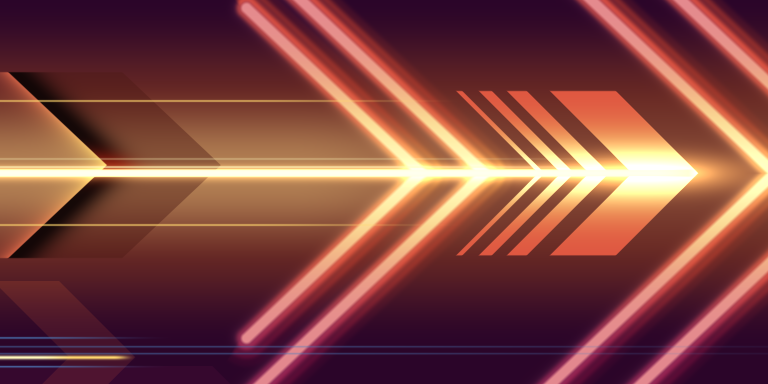
Write a Shadertoy shader that draws this background.

```glsl
// Glowing neon chevrons and a striped arrow race right along a bright beam,
// over a dusk gradient of purple, brown and tan. Chevrons are mirrored line
// segments; arrows are bands of a folded coordinate; streaks are soft lines.

const float AXIS = 0.549;   // height of the main beam
const float LEAN = 1.06;    // horizontal run of a chevron arm per unit of rise
const float PERP = 0.686;   // turns horizontal offset into distance from an arm

const vec3 PURPLE = vec3(0.17, 0.02, 0.16);
const vec3 BROWN  = vec3(0.41, 0.16, 0.14);
const vec3 TAN    = vec3(0.69, 0.49, 0.32);
const vec3 RED    = vec3(0.87, 0.33, 0.25);
const vec3 PINK   = vec3(0.89, 0.53, 0.56);
const vec3 GOLD   = vec3(1.00, 0.84, 0.43);
const vec3 CREAM  = vec3(1.00, 0.98, 0.74);
const vec3 BLUE   = vec3(0.30, 0.50, 0.75);

float gauss(float x, float width) {
    x /= width;
    return exp(-x * x);
}

// Antialiased coverage of a < x < b
float band(float x, float a, float b, float aa) {
    return smoothstep(a - aa, a + aa, x) * (1.0 - smoothstep(b - aa, b + aa, x));
}

float segmentDistance(vec2 p, vec2 a, vec2 b) {
    vec2 ab = b - a;
    float t = clamp(dot(p - a, ab) / dot(ab, ab), 0.0, 1.0);
    return length(p - a - t * ab);
}

// Thin horizontal line that fades out over the given length before its end
float streak(vec2 p, float y, float end, float fade, float width) {
    return gauss(p.y - y, width) * (1.0 - smoothstep(end - fade, end, p.x));
}

vec3 backdrop(vec2 p) {
    float d = abs(p.y - AXIS);
    vec3 col = mix(PURPLE, BROWN, 1.0 - smoothstep(0.17, 0.45, d));
    float warmth = mix(1.0, 0.35, smoothstep(0.75, 1.4, p.x));
    return mix(col, TAN, warmth * (1.0 - smoothstep(0.02, 0.24, d)));
}

// Neon chevron: banded halo on the outside, narrow glow inside, hot core
vec3 neon(vec3 col, vec2 p, float tip, float reach, float aa) {
    float rise = abs(p.y - AXIS);
    float d = segmentDistance(vec2(p.x, rise), vec2(tip, 0.0), vec2(tip - LEAN * reach, reach));
    float side = (p.x + LEAN * rise - tip) * PERP;
    float heat = gauss(rise, 0.15);

    vec3 haloColor = mix(vec3(0.74, 0.23, 0.17), vec3(0.46, 0.05, 0.23), smoothstep(0.2, 0.5, AXIS - p.y));
    haloColor = mix(haloColor, vec3(0.95, 0.70, 0.30), 0.75 * gauss(rise, 0.10));
    float reachOut = mix(0.038, 0.085, smoothstep(-0.01, 0.01, side));
    float ridges = 0.82 + 0.18 * cos(d * 260.0);
    float halo = (1.0 - smoothstep(0.25 * reachOut, reachOut, d)) * ridges;
    col = mix(col, haloColor, 0.88 * halo);

    vec3 coreColor = mix(PINK, GOLD, gauss(rise, 0.24));
    coreColor = mix(coreColor, CREAM, heat);
    col += coreColor * 0.35 * gauss(d, 0.026);
    float core = 1.0 - smoothstep(0.008, 0.016 + aa, d);
    return mix(col, coreColor, core);
}

// Dark translucent arrow with a lit inner edge casting a black shadow
vec3 shadowArrow(vec3 col, vec2 p, float aa) {
    float rise = abs(p.y - 0.570);
    float u = p.x + LEAN * rise;
    float inside = 1.0 - smoothstep(0.242 - aa, 0.242 + aa, rise);
    float side = (u - 0.278) * PERP;
    float body = inside * band(u, 0.278, 0.575, aa);
    col = mix(col, vec3(0.30, 0.10, 0.08), 0.42 * body);

    vec3 shade = mix(vec3(0.06, 0.02, 0.02), vec3(0.52, 0.10, 0.05), gauss(rise, 0.04));
    col = mix(col, shade, 0.95 * body * gauss(max(side - 0.012, 0.0), 0.045));
    vec3 edge = mix(vec3(0.85, 0.38, 0.27), GOLD, gauss(rise, 0.13));
    float lit = inside * (1.0 - smoothstep(-aa, aa, side)) * exp(min(side, 0.0) / 0.025);
    return mix(col, edge, 0.9 * lit);
}

// Solid arrowhead led by three slashes that widen toward it
vec3 stripedArrow(vec3 col, vec2 p, float aa) {
    float rise = abs(p.y - AXIS);
    float u = p.x + rise;
    float mask = band(u, 1.646, 1.818, aa);
    for (int i = 0; i < 3; i++) {
        float k = float(i);
        float start = 1.402 + 0.052 * k + 0.007 * k * k;
        mask = max(mask, band(u, start, start + 0.016 + 0.018 * k, aa));
    }
    mask *= 1.0 - smoothstep(0.214 - aa, 0.214 + aa, rise);
    vec3 fill = mix(RED, GOLD, gauss(rise, 0.11));
    return mix(col, mix(fill, CREAM, gauss(rise, 0.06)), mask);
}

void mainImage(out vec4 fragColor, in vec2 fragCoord) {
    vec2 p = fragCoord / iResolution.y;
    float aa = 1.0 / iResolution.y;
    float thin = max(0.0025, 0.7 * aa);
    vec3 col = backdrop(p);

    // Faint arrows in the lower left corner
    float low = p.x + abs(p.y - 0.07);
    col += vec3(0.10, 0.05, 0.01) * band(low, 0.18, 0.352, aa) * step(p.y, 0.267);
    col += vec3(0.04, 0.01, 0.02) * band(p.x + p.y, -1.0, 0.60, aa) * step(p.y, 0.047);

    col = shadowArrow(col, p, aa);

    // Two pairs of chevrons; only the first one ends inside the frame
    for (int i = 0; i < 4; i++) {
        float pair = float(i / 2), second = float(i % 2);
        float tip = 1.098 + 0.92 * pair + second * (0.164 + 0.07 * pair);
        col = neon(col, p, tip, i == 0 ? 0.43 : 0.8, aa);
    }
    col = stripedArrow(col, p, aa);

    // Main beam, its flare, and the fine parallel lines
    float d = p.y - AXIS;
    float flare = gauss(p.x - 1.66, 0.24) * gauss(d, 0.045);
    flare += 0.45 * gauss(p.x - 1.18, 0.20) * gauss(d, 0.022);
    col += vec3(1.0, 0.82, 0.38) * flare * 0.8;
    float beam = (1.0 - smoothstep(0.006, 0.010 + aa, abs(d))) * (1.0 - smoothstep(1.79, 1.818, p.x));
    col = mix(col, CREAM, beam);
    col += GOLD * 0.45 * gauss(d, 0.018) * (1.0 - smoothstep(1.7, 1.9, p.x));
    for (int i = 0; i < 2; i++) {
        float k = float(i);
        col = mix(col, GOLD, 0.75 * streak(p, 0.737 - 0.323 * k, 1.22, 0.6, thin));
        col = mix(col, CREAM, (0.35 + 0.4 * k) * streak(p, 0.586 - 0.021 * k, 1.8, 1.0, thin));
        col = mix(col, BLUE, 0.75 * streak(p, 0.120 - 0.075 * k, 0.46, 0.4, thin));
        col = mix(col, BLUE, 0.45 * streak(p, 0.097 - 0.018 * k, 2.6, 2.2, thin));
    }
    col = mix(col, mix(CREAM, GOLD, smoothstep(0.1, 0.2, p.x)), streak(p, 0.069, 0.355, 0.06, 0.005));

    fragColor = vec4(clamp(col, 0.0, 1.0), 1.0);
}
```
